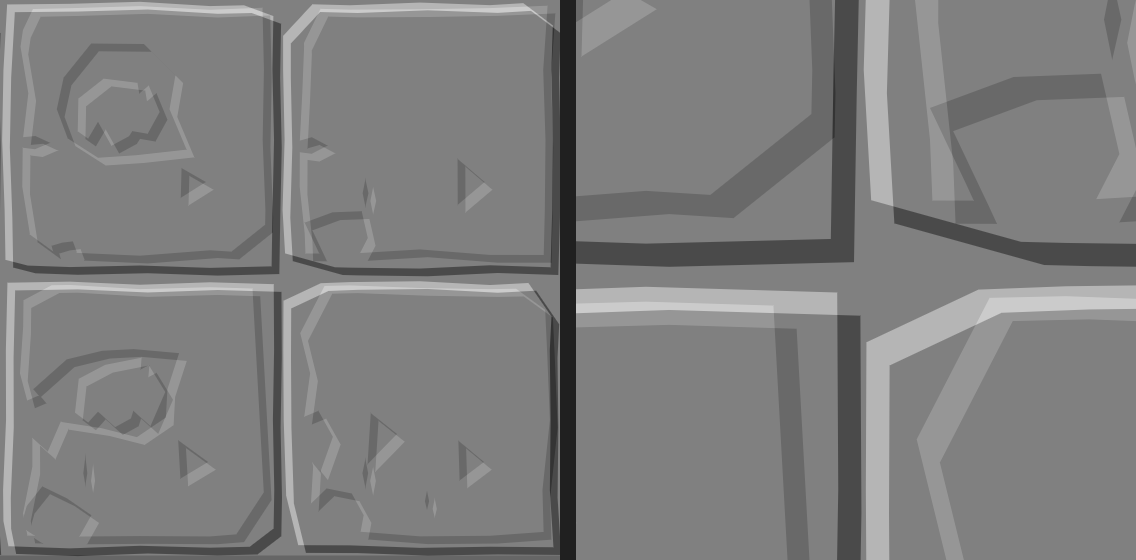
Left, the full canvas; right, a detail of the centre.
Give the GLSL for this texture, as a WebGL 1 fragment shader.

```glsl
precision highp float;
// Two by two grey stone slabs with chipped, embossed edges lit from the upper left.
uniform vec2 u_resolution;

float hash(vec2 p) {
  vec3 a = fract(p.xyx * 0.1031);
  a += dot(a, a.yzx + 33.33);
  return fract((a.x + a.y) * a.z);
}

// Straight segments between random heights, 0 to 1
float jagged(float t, float segments, float seed) {
  t *= segments;
  float i = floor(t);
  return mix(hash(vec2(i + 9.0, seed)), hash(vec2(i + 10.0, seed)), t - i);
}

// Chooses a value per slab: top left, top right, bottom left, bottom right
vec2 pick(vec2 id, vec2 tl, vec2 tr, vec2 bl, vec2 br) {
  return mix(mix(bl, br, id.x), mix(tl, tr, id.x), id.y);
}

// Signed distance to a corner cut, v measured inward from the corner
float cut(vec2 v, vec2 size) {
  return (v.x / size.x + v.y / size.y - 1.0) / length(1.0 / size);
}

// Rough rectangle, positive inside; inset and rough are left, bottom, right, top
float slab(vec2 q, vec4 inset, vec4 rough, vec2 segments, float seed) {
  float left = q.x - inset.x - rough.x * jagged(q.y, segments.x, seed);
  float bottom = q.y - inset.y - rough.y * jagged(q.x, segments.y, seed + 1.0);
  float right = 1.0 - q.x - inset.z - rough.z * jagged(q.y, segments.y, seed + 2.0);
  float top = 1.0 - q.y - inset.w - rough.w * jagged(q.x, segments.y, seed + 3.0);
  return min(min(left, right), min(bottom, top));
}

vec2 corner(float k, float sides, float seed) {
  float angle = 6.28318 * k / sides;
  return vec2(cos(angle), sin(angle)) * mix(0.55, 1.0, hash(vec2(mod(k, sides), seed)));
}

// Irregular polygon, positive inside
float chip(vec2 q, vec2 center, vec2 radius, float sides, float seed) {
  vec2 p = q - center;
  float k = floor(atan(p.y / radius.y, p.x / radius.x) / 6.28318 * sides);
  vec2 a = corner(k, sides, seed) * radius;
  vec2 e = corner(k + 1.0, sides, seed) * radius - a;
  return (e.x * (p.y - a.y) - e.y * (p.x - a.x)) / length(e);
}

float outerShape(vec2 q, vec2 id, float seed) {
  float d = slab(q, vec4(0.006, 0.04, 0.019, 0.002), vec4(0.022, 0.016, 0.018, 0.02), vec2(4.0), seed);
  vec2 none = vec2(0.02);
  d = min(d, cut(vec2(q.x, 1.0 - q.y), pick(id, none, vec2(0.13, 0.14), none, vec2(0.17, 0.08))));
  d = min(d, cut(1.0 - q, pick(id, vec2(0.18, 0.066), vec2(0.146, 0.11), none, vec2(0.12, 0.175))));
  d = min(d, cut(q, pick(id, vec2(0.3, 0.077), vec2(0.36, 0.1), vec2(0.04, 0.2), vec2(0.078, 0.32))));
  return min(d, cut(vec2(1.0 - q.x, q.y), pick(id, none, none, vec2(0.17, 0.13), none)));
}

float innerShape(vec2 q, vec2 id, float seed) {
  float d = slab(q, vec4(0.065, 0.08, 0.035, 0.016), vec4(0.055, 0.03, 0.03, 0.02), vec2(6.0, 4.0), seed + 20.0);
  vec2 none = vec2(0.02);
  d = min(d, cut(vec2(q.x, 1.0 - q.y), pick(id, vec2(0.133, 0.28), vec2(0.16, 0.33), vec2(0.22, 0.117), vec2(0.17, 0.33))));
  d = min(d, cut(1.0 - q, pick(id, none, none, vec2(0.1, 1.8), vec2(0.2, 0.145))));
  d = min(d, cut(q, pick(id, vec2(0.33, 0.24), vec2(0.2, 0.12), vec2(0.16, 0.2), vec2(0.2, 0.25))));
  d = min(d, cut(vec2(1.0 - q.x, q.y), pick(id, vec2(0.3, 0.24), none, vec2(0.216, 0.33), none)));

  // Chips on the left edge, in the lower left corner and a small triangle
  vec2 edgeSize = pick(id, vec2(0.1, 0.03), vec2(0.07, 0.05), vec2(0.1, 0.12), vec2(0.08, 0.14));
  d = min(d, -chip(q, pick(id, vec2(0.1, 0.49), vec2(0.1, 0.48), vec2(0.14, 0.5), vec2(0.12, 0.44)), edgeSize, 5.0, seed + 40.0));
  vec2 cornerSize = pick(id, vec2(0.06, 0.06), vec2(0.15, 0.14), vec2(0.16, 0.13), vec2(0.15, 0.14));
  d = min(d, -chip(q, pick(id, vec2(0.23, 0.1), vec2(0.21, 0.15), vec2(0.18, 0.16), vec2(0.19, 0.16)), cornerSize, 7.0, seed + 50.0));
  d = min(d, -chip(q, vec2(0.67, 0.35), vec2(0.075, 0.1), 3.0, seed + 51.0));

  // Thin sliver on all but the top left slab
  if (id.x + 1.0 - id.y > 0.5) {
    d = min(d, -chip(q, vec2(0.305, 0.31), vec2(0.012, 0.06), 4.0, seed + 52.0));
  }

  // Large broken patch with raised islands on the left slabs
  if (id.x < 0.5) {
    float patchEdge = -chip(q, vec2(0.42, 0.61), vec2(0.31, 0.25), 10.0, seed + 53.0);
    float islands = chip(q, vec2(0.4, 0.59), vec2(0.17, 0.17), 7.0, seed + 54.0);
    islands = max(islands, chip(q, vec2(0.51, 0.6), vec2(0.09, 0.13), 5.0, seed + 55.0));
    islands = min(islands, -chip(q, vec2(0.35, 0.47), vec2(0.08, 0.1), 4.0, seed + 56.0));
    d = min(d, max(patchEdge, islands));
  } else if (id.y < 0.5) {
    d = min(d, -chip(q, vec2(0.35, 0.45), vec2(0.09, 0.15), 3.0, seed + 57.0));
    d = min(d, -chip(q, vec2(0.525, 0.21), vec2(0.012, 0.05), 4.0, seed + 58.0));
  }
  return d;
}

// Coverage of the outer and inner layers
vec2 layers(vec2 uv) {
  vec2 cell = uv * 2.0;
  vec2 id = mod(floor(cell), 2.0);
  vec2 q = fract(cell);
  float seed = 101.0 + 137.0 * id.x + 271.0 * id.y;
  vec2 d = vec2(outerShape(q, id, seed), innerShape(q, id, seed));
  return clamp(d * u_resolution.y * 0.5 + 0.5, 0.0, 1.0);
}

void main() {
  vec2 uv = gl_FragCoord.xy / u_resolution;
  // Emboss: each layer minus its copy moved down and to the right
  vec2 relief = layers(uv) - layers(uv + vec2(-0.0138, 0.0138));
  float grey = 0.5 + dot(relief, vec2(0.208, 0.09));
  // Shaded seam along the lower border
  grey -= 0.1 * clamp((0.008 - uv.y) * u_resolution.y + 0.5, 0.0, 1.0);
  gl_FragColor = vec4(vec3(grey), 1.0);
}
```
